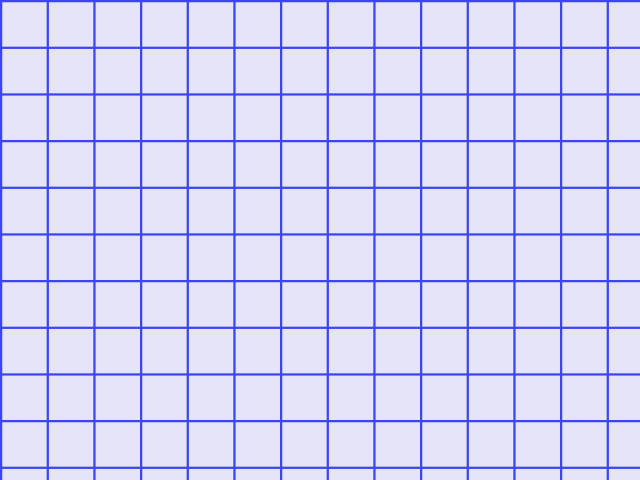
Give the GLSL for this pattern, as a Shadertoy shader.

```glsl
// Square grid of thin blue lines on pale lavender, anchored at the top left.

#define CELL_PITCH (7.0 / 72.0)   // cell size, in canvas heights
#define LINE_WIDTH 0.0047         // line thickness, in canvas heights
#define PAPER_COLOR vec3(0.898, 0.898, 0.969)
#define LINE_COLOR vec3(0.230, 0.270, 0.969)

// Share of a pixel covered by the lines, for each axis separately.
// Every line begins at the left or top edge of its cell.
vec2 lineCoverage(vec2 p, float pixel) {
    vec2 offset = p - 0.5 * LINE_WIDTH;
    vec2 dist = abs(offset - CELL_PITCH * floor(offset / CELL_PITCH + 0.5));
    vec2 overlap = 0.5 * (LINE_WIDTH + pixel) - dist;
    return clamp(overlap, 0.0, min(pixel, LINE_WIDTH)) / pixel;
}

void mainImage(out vec4 fragColor, in vec2 fragCoord) {
    // Canvas units, with the origin moved to the top left
    float pixel = 1.0 / iResolution.y;
    vec2 p = vec2(fragCoord.x, iResolution.y - fragCoord.y) * pixel;

    // Union of the vertical and horizontal lines
    vec2 coverage = lineCoverage(p, pixel);
    float grid = 1.0 - (1.0 - coverage.x) * (1.0 - coverage.y);

    fragColor = vec4(mix(PAPER_COLOR, LINE_COLOR, grid), 1.0);
}
```
